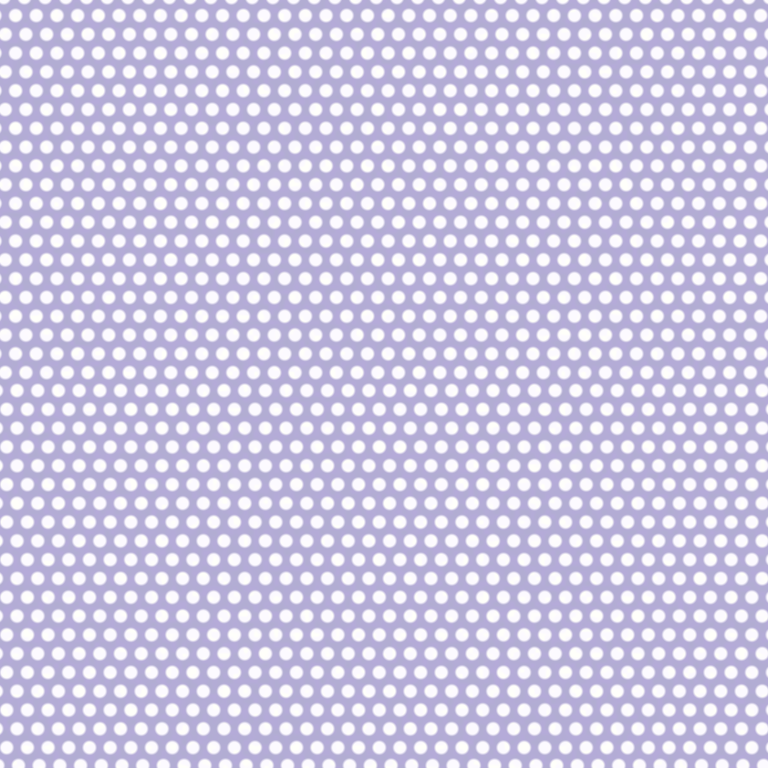
Write a WebGL 2 fragment shader that draws this pattern.

```glsl
#version 300 es
precision highp float;
// Small white polka dots in staggered rows on a lavender ground.
// Rows are grouped in bands of twenty; each band is nudged sideways and sits
// slightly close to the one above. Smooth noise gives a faint colour mottle.

#define DOT_SPACING 0.02695   // between dots along a row
#define ROW_SPACING 0.02447   // between rows
#define DOT_RADIUS 0.0085
#define EDGE_SOFTNESS 0.0021  // half width of the soft dot edge
#define BAND_ROWS 20.0
#define BAND_HEIGHT 0.4883
#define BAND_SHIFT 0.0019     // sideways step from band to band
#define FIRST_DOT vec2(0.0203, 0.0202)  // from the upper left corner
#define MOTTLE_SCALE 150.0

uniform vec2 u_resolution;
out vec4 fragColor;

const vec3 LAVENDER_GREY = vec3(0.695, 0.680, 0.820);
const vec3 LAVENDER_BLUE = vec3(0.710, 0.670, 0.852);
const vec3 COOL_WHITE = vec3(0.990, 0.980, 1.000);
const vec3 WARM_WHITE = vec3(1.000, 1.000, 0.980);

float hash(vec2 p) {
  return fract(sin(dot(p, vec2(12.9898, 78.233))) * 43758.5453);
}

float valueNoise(vec2 p) {
  vec2 cell = floor(p);
  vec2 f = fract(p);
  f = f * f * (3.0 - 2.0 * f);
  float low = mix(hash(cell), hash(cell + vec2(1.0, 0.0)), f.x);
  float high = mix(hash(cell + vec2(0.0, 1.0)), hash(cell + vec2(1.0)), f.x);
  return mix(low, high, f.y);
}

// Signed distance to the nearest dot; p is measured down from the first dot.
float dotDistance(vec2 p) {
  float band = floor((p.y + 0.5 * ROW_SPACING) / BAND_HEIGHT);
  p -= band * vec2(BAND_SHIFT, BAND_HEIGHT);
  float row = clamp(floor(p.y / ROW_SPACING + 0.5), 0.0, BAND_ROWS - 1.0);
  float column = p.x / DOT_SPACING - 0.5 * mod(row, 2.0);
  vec2 offset = vec2((fract(column + 0.5) - 0.5) * DOT_SPACING,
                     p.y - row * ROW_SPACING);
  return length(offset) - DOT_RADIUS;
}

void main() {
  float side = min(u_resolution.x, u_resolution.y);
  vec2 p = vec2(gl_FragCoord.x, u_resolution.y - gl_FragCoord.y) / side;

  // Dot coverage, never sharper than a pixel
  float softness = max(EDGE_SOFTNESS, 0.75 / side);
  float coverage = 1.0 - smoothstep(-softness, softness, dotDistance(p - FIRST_DOT));

  // Faint mottle in ground and dots
  float mottle = valueNoise(p * MOTTLE_SCALE);
  vec3 ground = mix(LAVENDER_GREY, LAVENDER_BLUE, mottle);
  vec3 white = mix(COOL_WHITE, WARM_WHITE, smoothstep(0.4, 0.9, mottle));

  fragColor = vec4(mix(ground, white, coverage), 1.0);
}
```
